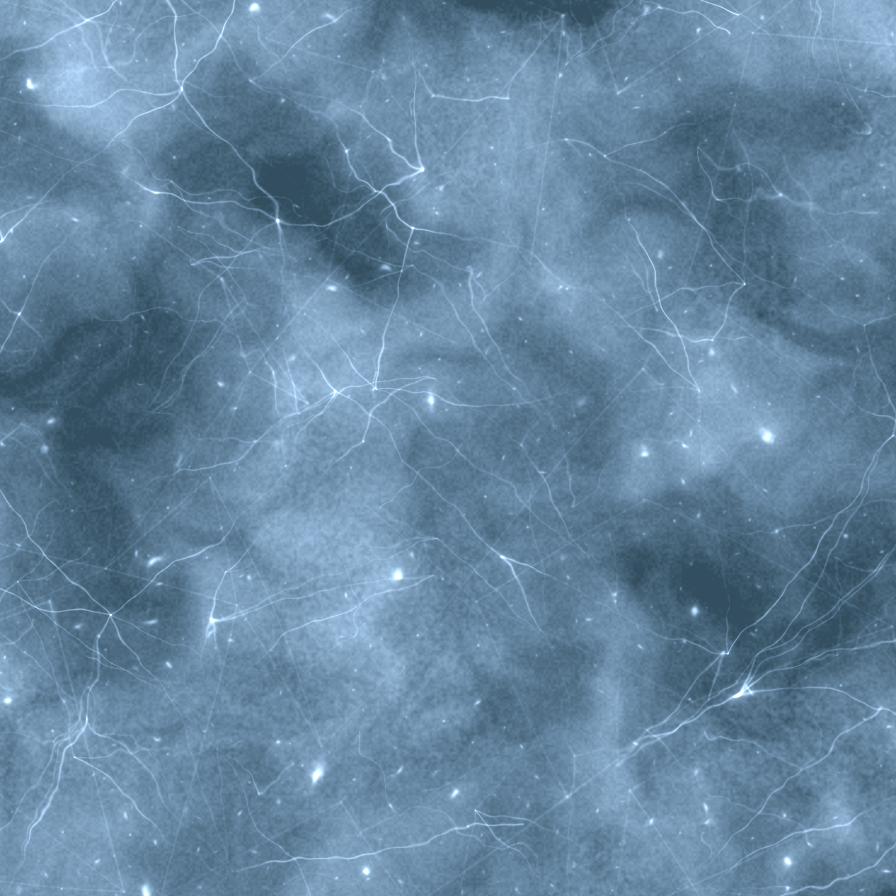
Write a three.js fragment shader that draws this texture.

```glsl
varying vec2 vUv;

float hash(vec2 p) {
  vec3 q = fract(p.xyx * vec3(0.1031, 0.1030, 0.0973));
  q += dot(q, q.yzx + 33.33);
  return fract((q.x + q.y) * q.z);
}

vec2 hash2(vec2 p) {
  return vec2(hash(p + 11.7), hash(p + 57.3));
}

float noise(vec2 p) {
  vec2 i = floor(p);
  vec2 f = fract(p);
  f = f * f * (3.0 - 2.0 * f);
  return mix(mix(hash(i), hash(i + vec2(1.0, 0.0)), f.x),
             mix(hash(i + vec2(0.0, 1.0)), hash(i + 1.0), f.x), f.y);
}

float fbm(vec2 p) {
  float sum = 0.0;
  float amp = 0.47;
  for (int i = 0; i < 7; i++) {
    sum += amp * (noise(p) - 0.5);
    p = mat2(0.8, 0.6, -0.6, 0.8) * p * 2.03 + 7.1;
    amp *= 0.55;
  }
  return sum;
}

vec2 warp(vec2 p, float freq) {
  return vec2(noise(p * freq + 3.1), noise(p * freq + 41.7)) - 0.5;
}

// Web of thin threads between jittered nodes, flaring near strong nodes
float web(vec2 p, float scale, float share, float seed) {
  vec2 g = p * scale + seed;
  vec2 cell = floor(g);
  float light = 0.0;
  for (int j = -1; j <= 1; j++) {
    for (int i = -1; i <= 1; i++) {
      vec2 ca = cell + vec2(float(i), float(j));
      vec2 a = ca + hash2(ca);
      for (int k = 0; k < 4; k++) {
        vec2 link = k == 0 ? vec2(1.0, 0.0) : k == 1 ? vec2(0.0, 1.0)
                  : k == 2 ? vec2(1.0) : vec2(1.0, -1.0);
        float pick = hash(ca + float(k) * 19.3 + 5.0);
        if (pick < share) {
          vec2 cb = ca + link;
          vec2 ab = cb + hash2(cb) - a;
          float h = clamp(dot(g - a, ab) / dot(ab, ab), 0.0, 1.0);
          float d = length(g - a - ab * h) / scale;
          float run = length(ab) / scale;
          float flare = pow(hash(ca + 81.0), 4.0) * exp(-h * run * 45.0)
                      + pow(hash(cb + 81.0), 4.0) * exp(-(1.0 - h) * run * 45.0);
          float body = 0.25 + 0.75 * fract(pick * 37.0);
          float width = 0.0011 + 0.0009 * flare;
          light += (body + 0.9 * flare) * exp(-d * d / (width * width));
          light += (0.08 * body + 0.25 * flare) * exp(-d / 0.005);
        }
      }
    }
  }
  return light;
}

// Scattered glowing points, some drawn out into short streaks
float specks(vec2 p, float scale, float radius, float share, float halo) {
  vec2 g = p * scale;
  vec2 cell = floor(g);
  float light = 0.0;
  for (int j = -1; j <= 1; j++) {
    for (int i = -1; i <= 1; i++) {
      vec2 c = cell + vec2(float(i), float(j));
      if (hash(c + 23.0) < share) {
        vec2 d = (g - c - hash2(c + 9.0)) / scale;
        float turn = 6.2832 * hash(c + 31.0);
        vec2 dir = vec2(cos(turn), sin(turn));
        float stretch = 1.0 + 1.8 * pow(hash(c + 47.0), 3.0);
        float r = length(vec2(dot(d, dir) / stretch, dot(d, vec2(-dir.y, dir.x))));
        float power = hash(c + 67.0);
        float size = radius * mix(0.55, 1.0, power);
        light += (0.2 + power * power) * (exp(-r * r / (size * size))
               + halo * exp(-r / (size * 2.2)));
      }
    }
  }
  return light;
}

void main() {
  vec2 p = vUv;

  // Billowing clouds with fine grain
  float tone = 3.1 * fbm(p * 4.6 + 0.45 * warp(p, 9.0) + 0.2 * warp(p, 23.0) + 12.4) - 0.13;
  float mottle = smoothstep(0.5, 0.85, noise(p * 6.0 + 63.0));
  tone += (noise(mat2(0.8, 0.6, -0.6, 0.8) * p * 210.0) - 0.5) * (0.1 + 0.22 * mottle);
  tone += (noise(p * 370.0 + 17.0) - 0.5) * 0.24;

  // Bent strong threads over straighter faint ones
  vec2 kinks = 0.016 * warp(p, 24.0) + 0.005 * warp(p, 70.0);
  vec2 bent = p + 0.06 * warp(p, 6.0) + kinks;
  float fade = 0.2 + 0.8 * smoothstep(0.25, 0.7, noise(p * 9.0 + 29.0));
  fade *= 0.65 + 0.7 * noise(p * 55.0 + 8.0);
  tone += 0.95 * fade * web(bent, 5.0, 0.36, 3.0);
  tone += 0.6 * fade * web(bent.yx, 8.0, 0.3, 40.0);
  tone += 0.26 * web(p + 0.04 * warp(p, 3.0), 6.0, 0.42, 90.0);
  tone += 0.4 * fade * web(p + 2.0 * kinks, 12.0, 0.2, 150.0);

  // Ragged bright knots and dust
  vec2 ragged = p + 0.006 * warp(p, 110.0);
  tone += 1.9 * specks(ragged, 11.0, 0.0038, 0.36, 0.3);
  tone += 1.1 * specks(ragged + 9.0, 21.0, 0.0022, 0.36, 0.25);
  tone += 0.9 * specks(p + 5.0, 38.0, 0.0014, 0.4, 0.1);

  tone = max(tone, -0.85);
  vec3 slope = tone < 0.0 ? vec3(0.25, 0.275, 0.325) : vec3(0.25, 0.265, 0.29);
  vec3 color = vec3(0.41, 0.54, 0.65) + tone * slope;
  gl_FragColor = vec4(clamp(color, 0.0, 1.0), 1.0);
}
```
